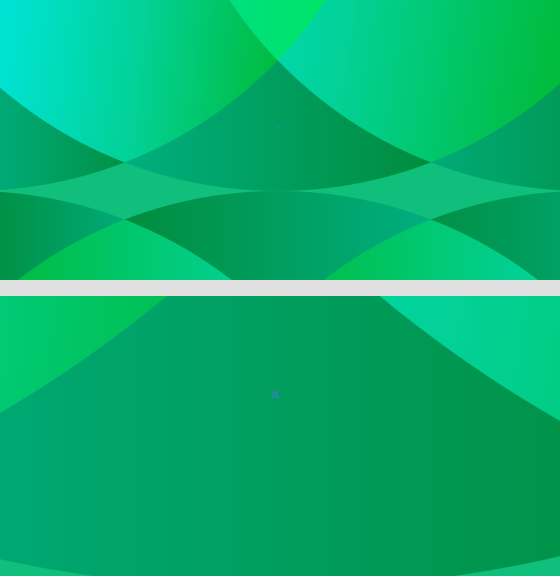
Top: the whole. Bottom: its middle third, enlarged.
This background is drawn by a Shadertoy shader. Its source:

```glsl
#define RADIUS 1.516
#define SPACING 1.094
#define CENTER_X 0.992
#define AXIS_Y 0.318
#define BAND vec3(0.065, 0.75, 0.485)
#define TEAL vec3(0.0, 0.685, 0.5)
#define DEEP vec3(0.0, 0.55, 0.24)
#define AQUA vec3(0.0, 0.89, 0.83)
#define MINT vec3(0.01, 0.82, 0.59)
#define LEAF vec3(0.0, 0.735, 0.24)
#define LIME vec3(0.0, 0.885, 0.45)
#define MARK vec3(0.22, 0.5, 0.75)

// Antialiased disc touching the mirror axis; q.y is the distance from the axis
float disc(vec2 q, float centerX) {
    float d = length(q - vec2(centerX, RADIUS)) - RADIUS;
    float aa = 0.75 / iResolution.y;
    return 1.0 - smoothstep(-aa, aa, d);
}

// Dark tone of a single disc, running the other way below the axis
vec3 darkTone(vec2 q, float centerX, float contrast, bool above) {
    float left = max(centerX - 0.5 * SPACING, 0.0);
    float right = min(centerX + 0.5 * SPACING, 2.3);
    float t = (q.x - left) / (right - left);
    t = 0.5 + contrast * (t - 0.5);
    if (!above) t = 1.0 - t;
    return mix(TEAL, DEEP, clamp(t, 0.0, 1.0));
}

// Bright tone where two discs overlap
vec3 brightTone(vec2 q, float side, bool above) {
    float start = side < 0.0 ? 0.0 : CENTER_X;
    float u = (q.x - start) / CENTER_X;
    float t = 1.0 - 0.55 * u;
    if (above) {
        t = side < 0.0 ? u : mix(0.35, 1.0, u);
        t += 0.1 * (0.45 - q.y);
    }
    t = clamp(t, 0.0, 1.0);
    return t < 0.5 ? mix(AQUA, MINT, 2.0 * t) : mix(MINT, LEAF, 2.0 * t - 1.0);
}

// Tiny diagonal cross
float crossMark(vec2 p) {
    vec2 r = abs(vec2(p.x + p.y, p.x - p.y)) * 0.7071;
    float d = max(min(r.x, r.y) - 0.0013, max(r.x, r.y) - 0.006);
    float aa = 0.75 / iResolution.y;
    return 1.0 - smoothstep(-aa, aa, d);
}

void mainImage(out vec4 fragColor, in vec2 fragCoord) {
    vec2 p = fragCoord / iResolution.y;
    bool above = p.y > AXIS_Y;
    vec2 q = vec2(p.x, abs(p.y - AXIS_Y));

    // Middle disc over the plain band
    float middle = disc(q, CENTER_X);
    vec3 color = mix(BAND, darkTone(q, CENTER_X, 1.0, above), middle);

    // Side discs, brighter where they cross the middle one
    float shared = middle;
    for (float side = -1.0; side < 2.0; side += 2.0) {
        float x = CENTER_X + side * SPACING;
        float cover = disc(q, x);
        vec3 tone = mix(darkTone(q, x, 0.75, above), brightTone(q, side, above), middle);
        color = mix(color, tone, cover);
        shared *= cover;
    }

    // Area common to all three discs
    vec3 lime = LIME + vec3(0.0, 0.06, -0.25) * (p.x - CENTER_X);
    color = mix(color, lime, shared);

    // Small mark in the middle
    color = mix(color, MARK, 0.8 * crossMark(p - vec2(CENTER_X + 0.002, 0.549)));
    fragColor = vec4(color, 1.0);
}
```
